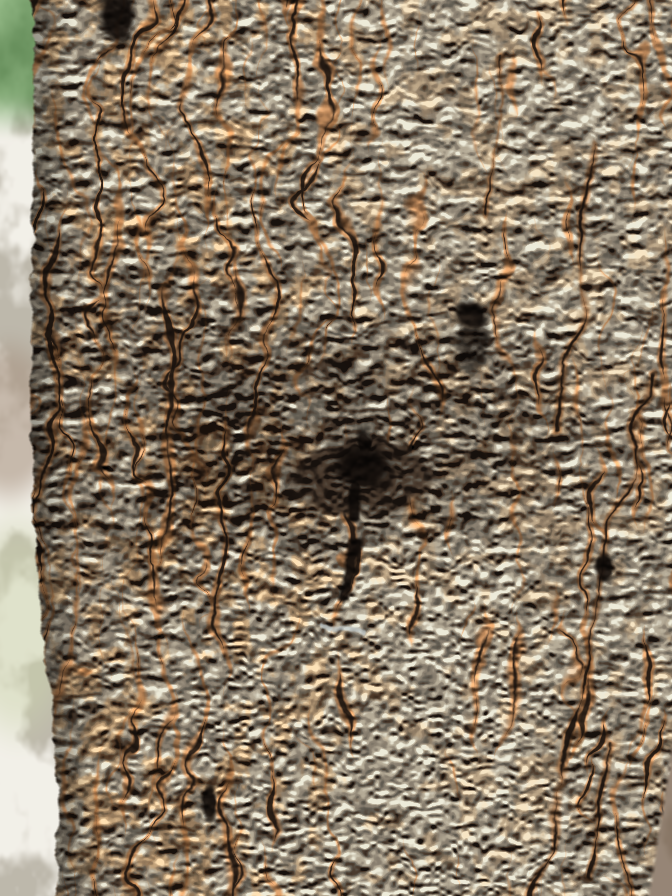
Give the GLSL for this texture, as a WebGL 1 fragment shader.

```glsl
precision highp float;
uniform vec2 u_resolution;

const vec2 FRAME = vec2(0.75, 1.0);
const vec4 KNOT = vec4(0.401, 0.468, 0.080, 0.047);
const vec2 RIDGE_FREQ = vec2(52.0, 112.0);
const vec2 GRAIN_FREQ = vec2(135.0, 225.0);
const float FURROWS = 29.0;
const float RELIEF_GAIN = 0.92;
const float BASE_TONE = 0.57;

const vec3 PITCH = vec3(0.09, 0.065, 0.05);
const vec3 UMBER = vec3(0.29, 0.23, 0.18);
const vec3 SLATE = vec3(0.38, 0.36, 0.32);
const vec3 BARK = vec3(0.54, 0.50, 0.44);
const vec3 SAND = vec3(0.71, 0.67, 0.59);
const vec3 GLINT = vec3(0.93, 0.92, 0.85);
const vec3 RUST = vec3(0.60, 0.39, 0.22);

float hash(vec2 p) {
  p = fract(p * vec2(0.1731, 0.2397));
  p += dot(p, p.yx + 31.37);
  return fract((p.x + p.y) * p.x * 17.31);
}

float noise(vec2 p) {
  vec2 i = floor(p), f = fract(p);
  f = f * f * (3.0 - 2.0 * f);
  return mix(mix(hash(i), hash(i + vec2(1, 0)), f.x),
             mix(hash(i + vec2(0, 1)), hash(i + 1.0), f.x), f.y);
}

float fbm(vec2 p) {
  float sum = 0.0, amp = 0.533;
  for (int i = 0; i < 4; i++) {
    sum += amp * noise(p);
    p = p * 2.03 + 7.1;
    amp *= 0.5;
  }
  return sum;
}

// Distance to a segment from s.xy to s.zw
float line(vec2 p, vec4 s) {
  vec2 d = s.zw - s.xy;
  p -= s.xy;
  return length(p - d * clamp(dot(p, d) / dot(d, d), 0.0, 1.0));
}

// Soft ellipse: center e.xy, radii e.zw
float blob(vec2 p, vec4 e) {
  return 1.0 - smoothstep(0.55, 1.1, length((p - e.xy) / e.zw));
}

float barkHeight(vec2 p, float fine) {
  return (1.0 - 0.5 * fine) * noise(p * RIDGE_FREQ) + (0.6 + 0.3 * fine) * noise(p * GRAIN_FREQ + 9.0);
}

vec3 toneRamp(float t) {
  vec3 c = mix(PITCH, UMBER, smoothstep(0.02, 0.24, t));
  c = mix(c, SLATE, smoothstep(0.22, 0.38, t));
  c = mix(c, BARK, smoothstep(0.36, 0.54, t));
  c = mix(c, SAND, smoothstep(0.54, 0.74, t));
  return mix(c, GLINT, smoothstep(0.74, 0.98, t));
}

// Signed distance to one broken, meandering furrow per column
float furrow(vec2 p, float columns, float seed, float amount) {
  float x = p.x * columns + 1.5 * noise(p * vec2(6, 9) + seed) + 0.5 * noise(p * 40.0 + seed);
  float id = floor(x);
  float along = noise(vec2(id * 7.0 + seed, p.y * 11.0 + 13.0 * hash(vec2(id, seed))));
  return abs(x - id - 0.5) / columns - 0.0065 * (along - 1.0 + amount) / amount;
}

// Blurred foliage above pale leaf litter
vec3 backdrop(vec2 p) {
  float n = fbm(p * vec2(20, 16));
  vec3 c = mix(vec3(0.74, 0.72, 0.67), vec3(0.95, 0.94, 0.91), smoothstep(0.3, 0.55, n));
  c = mix(c, vec3(0.66, 0.58, 0.51), 0.6 * blob(p, vec4(0.01, 0.53, 0.06, 0.10)));
  c = mix(c, vec3(0.80, 0.83, 0.68), 0.5 * blob(p, vec4(0.02, 0.30, 0.07, 0.14)));
  vec3 leaves = mix(vec3(0.34, 0.50, 0.30), vec3(0.70, 0.84, 0.64), n);
  c = mix(c, leaves, smoothstep(0.84, 0.90, p.y));
  return mix(c, UMBER * 1.5, smoothstep(0.65, 0.72, p.x) * 0.7);
}

void main() {
  vec2 p = gl_FragCoord.xy / u_resolution * FRAME;
  vec2 q = p + (vec2(fbm(p * 38.0), fbm(p * 38.0 + 40.0)) - 0.5) * 0.012;

  // Furrowed left side, finely grained base
  float furrowed = 1.0 - smoothstep(0.25, 0.48, p.x + 0.1 * fbm(p * 6.0) - 0.05);
  float fine = blob(p, vec4(0.43, 0.14, 0.25, 0.34));
  float ring = length((q - KNOT.xy) / KNOT.zw) + 0.22 * (fbm(p * 28.0) - 0.5);
  float knot = 1.0 - smoothstep(0.84, 1.06, ring);

  // Top-lit relief
  float relief = barkHeight(q, fine) - barkHeight(q + vec2(-0.0015, 0.0048), fine);
  float tone = BASE_TONE + RELIEF_GAIN * relief + 0.36 * (fbm(p * vec2(75, 30)) - 0.5);
  tone += 0.22 * (noise(p * vec2(190, 270)) - 0.5);
  tone += 0.05 * fine + 0.04 * smoothstep(0.7, 0.95, p.y) - 0.05 * furrowed;
  tone -= 0.20 * blob(p, vec4(0.42, 0.51, 0.26, 0.15));
  tone -= 0.10 * blob(p, vec4(0.16, 0.52, 0.18, 0.22));
  vec3 color = toneRamp(tone);
  float warm = smoothstep(0.48, 0.68, fbm(p * 48.0 + 5.0));
  color *= mix(vec3(1), vec3(1.12, 0.93, 0.72), warm * (0.35 + 0.3 * furrowed));

  // Vertical furrows with rusty walls and dark cores
  float reach = mix(0.42, 0.70, furrowed) - 0.16 * fine;
  float depth = min(furrow(q, FURROWS, 3.0, reach), furrow(q, FURROWS * 0.7, 31.0, reach * 0.85));
  float wall = 1.0 - smoothstep(-0.002, 0.0025, depth);
  float core = 1.0 - smoothstep(-0.0042, -0.0015, depth + 0.004 * (noise(p * vec2(60, 30)) - 0.4));
  color = mix(color, RUST * (0.4 + 1.1 * tone), wall * 0.75);
  color = mix(color, PITCH, core * 0.88);

  // Long fissures on the right
  vec2 r = q + vec2(0.022 * (noise(p * 17.0) - 0.5), 0);
  float d = line(r, vec4(0.73, 0.58, 0.684, 0.41));
  d = min(d, line(r, vec4(0.684, 0.41, 0.65, 0.25)));
  d = min(d, line(r, vec4(0.65, 0.25, 0.598, 0.0)));
  d = min(d, line(r, vec4(0.668, 0.84, 0.628, 0.52)) + 0.001);
  d = min(d, line(r, vec4(0.68, 0.17, 0.655, 0.02)));
  d = min(d, line(r, vec4(0.565, 0.94, 0.542, 0.76)) + 0.001);
  d += 0.005 * noise(p * vec2(45, 32));
  color = mix(color, RUST * (0.35 + 0.9 * tone), 0.75 - 0.75 * smoothstep(0.004, 0.010, d));
  color = mix(color, PITCH, 0.92 - 0.92 * smoothstep(0.0025, 0.0055, d));

  // Ringed knot, its hollow and the split beneath
  float grooves = 0.5 + 0.5 * sin(ring * 30.0 + 9.0 * fbm(p * 40.0));
  color = mix(color, toneRamp(0.1 + 0.13 * grooves + 0.38 * relief), knot);
  float dark = max(blob(q, vec4(0.405, 0.478, 0.036, 0.028)), blob(q, vec4(0.406, 0.50, 0.010, 0.022)));
  float split = min(line(q, vec4(0.397, 0.47, 0.394, 0.42)), line(r, vec4(0.389, 0.394, 0.380, 0.335)));
  dark = max(dark, 1.0 - smoothstep(0.003, 0.009, split));

  // Other dark pits
  dark = max(dark, blob(q, vec4(0.525, 0.648, 0.022, 0.020)));
  dark = max(dark, 0.7 * blob(q, vec4(0.528, 0.615, 0.022, 0.034)));
  dark = max(dark, blob(q, vec4(0.130, 0.985, 0.025, 0.040)));
  dark = max(dark, blob(q, vec4(0.234, 0.104, 0.009, 0.025)));
  dark = max(dark, blob(q, vec4(0.674, 0.365, 0.012, 0.020)));
  color = mix(color, PITCH * (0.4 + 0.7 * tone), 0.95 * dark);

  // Pale web
  float web = 1.0 - smoothstep(0.001, 0.005, line(q, vec4(0.363, 0.303, 0.405, 0.294)));
  color = mix(color, vec3(0.75, 0.79, 0.80), 0.7 * web);

  // Trunk silhouette
  float left = 0.06 - 0.029 * smoothstep(0.08, 0.48, p.y) + 0.01 * fbm(p.yy * 45.0);
  color *= mix(0.65, 1.0, smoothstep(0.0, 0.05, p.x - left));
  float trunk = smoothstep(-0.002, 0.002, p.x - left) * smoothstep(-0.004, 0.004, 0.724 + 0.16 * p.y - p.x);
  gl_FragColor = vec4(mix(backdrop(p), color, trunk), 1.0);
}
```
